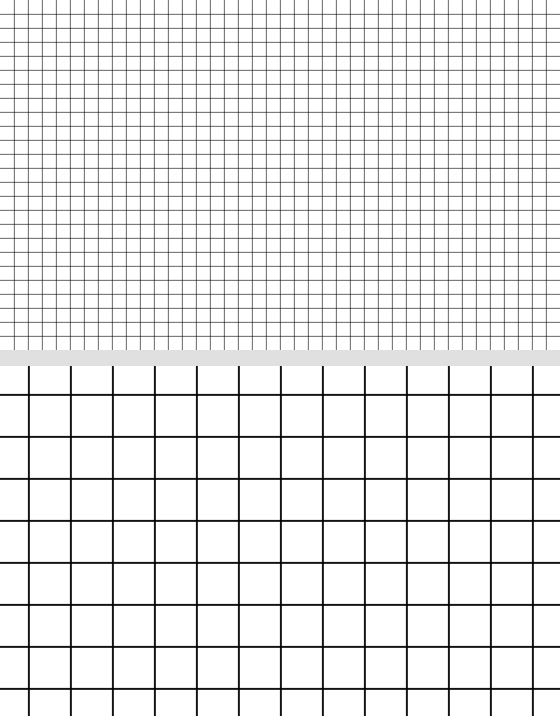
Top: the whole. Bottom: its middle third, enlarged.
A Shadertoy shader for this pattern:

```glsl
#define ROWS 25.0
#define LINE_WIDTH 0.0445   // in cells
#define LINE_OFFSET 0.022   // line centre past the cell corner, in cells
#define FILTER_PIXELS 1.2   // width of the antialiasing box
#define PAPER vec3(1.0)
#define INK vec3(0.0)

// Share of a box filter covered by the nearest grid line on each axis
vec2 lineCoverage(vec2 cellPos, vec2 cellCount, float filterWidth) {
    vec2 p = cellPos - LINE_OFFSET;
    vec2 index = floor(p + 0.5);
    vec2 d = p - index;
    vec2 lo = max(d - 0.5 * filterWidth, vec2(-0.5 * LINE_WIDTH));
    vec2 hi = min(d + 0.5 * filterWidth, vec2(0.5 * LINE_WIDTH));
    vec2 covered = max(hi - lo, 0.0) / filterWidth;

    // Only interior lines: the outer border stays open
    vec2 interior = step(0.5, index) * step(index, cellCount - 0.5);
    return covered * interior;
}

void mainImage(out vec4 fragColor, in vec2 fragCoord) {
    // Square cells counted from the upper left
    float cellsPerPixel = ROWS / iResolution.y;
    vec2 cellCount = iResolution.xy * cellsPerPixel;
    vec2 cellPos = vec2(fragCoord.x, iResolution.y - fragCoord.y) * cellsPerPixel;

    vec2 coverage = lineCoverage(cellPos, cellCount, FILTER_PIXELS * cellsPerPixel);

    // Combine both line directions
    float ink = 1.0 - (1.0 - coverage.x) * (1.0 - coverage.y);
    fragColor = vec4(mix(PAPER, INK, ink), 1.0);
}
```
